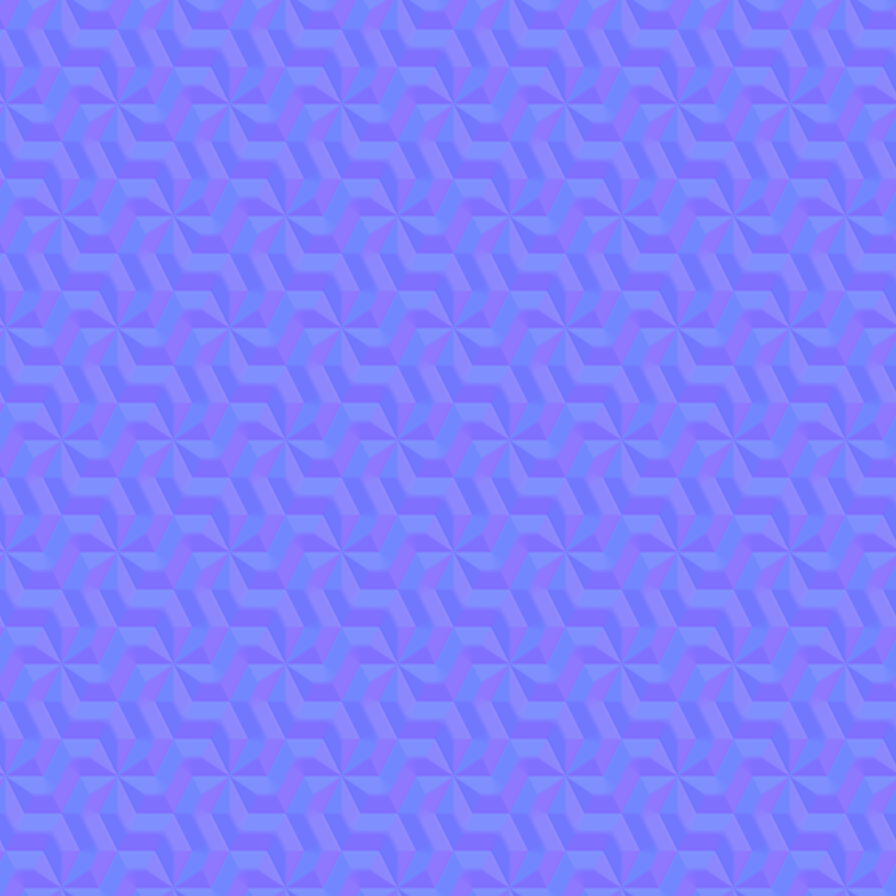
Write a WebGL 2 fragment shader that draws this texture map.

```glsl
#version 300 es
precision highp float;
// Normal map of interlocking bevelled S-shaped tiles meeting in six-pointed stars.
uniform vec2 u_resolution;
out vec4 fragColor;

const float REPEATS = 8.0;                  // stars across, and rows of stars down
const vec2 STAR_PHASE = vec2(0.55, 0.07);   // first star, in repeats
const float SIXTH_TURN = 1.0471976;
const float ROW_HEIGHT = 0.8660254;         // height of a unit triangle
const float STAR_SPACING = 3.0;             // in triangle units
const float TILT = 0.12;                    // sideways lean of a bevel
const float SAMPLE_STEP = 0.035;            // softening of edges and ridges

vec2 rotate(vec2 p, float angle) {
    float c = cos(angle), s = sin(angle);
    return vec2(c * p.x - s * p.y, s * p.x + c * p.y);
}

float segmentDistance(vec2 p, vec2 a, vec2 b) {
    vec2 pa = p - a, ba = b - a;
    return length(pa - ba * clamp(dot(pa, ba) / dot(ba, ba), 0.0, 1.0));
}

// Bent groove from a star to the centre of a neighbouring triangle.
float bentSpoke(vec2 p) {
    vec2 elbow = vec2(1.0, 0.0);
    vec2 tip = vec2(1.5, ROW_HEIGHT);
    return min(segmentDistance(p, vec2(0.0), elbow), segmentDistance(p, elbow, tip));
}

// Offset from the nearest star of the staggered lattice.
vec2 nearestStar(vec2 p) {
    vec2 cell = STAR_SPACING * vec2(1.0, 2.0 * ROW_HEIGHT);
    vec2 a = mod(p + 0.5 * cell, cell) - 0.5 * cell;
    vec2 b = mod(p, cell) - 0.5 * cell;
    return dot(a, a) < dot(b, b) ? a : b;
}

// Distance to the closest groove between tiles.
float grooveDistance(vec2 p) {
    vec2 q = nearestStar(p);
    float angle = dot(q, q) > 0.0 ? atan(q.y, q.x) : 0.0;
    q = rotate(q, -SIXTH_TURN * floor(angle / SIXTH_TURN + 0.5));
    float d = bentSpoke(vec2(STAR_SPACING, 0.0) - q);
    for (int k = -1; k <= 1; k++) {
        d = min(d, bentSpoke(rotate(q, float(k) * SIXTH_TURN)));
    }
    return d;
}

vec2 grooveGradient(vec2 p, float h) {
    vec2 e = vec2(h, 0.0);
    return vec2(grooveDistance(p + e.xy) - grooveDistance(p - e.xy),
                grooveDistance(p + e.yx) - grooveDistance(p - e.yx)) / (2.0 * h);
}

// Bevel steepness: a crisp rim at the groove, rounded off at the ridge.
float bevelSlope(float d) {
    float rim = 1.0 - smoothstep(0.04, 0.09, d);
    float crown = smoothstep(0.35, 0.47, d);
    return (1.0 + 0.3 * rim) * (1.0 - crown);
}

void main() {
    vec2 uv = gl_FragCoord.xy / u_resolution;
    vec2 p = (uv * REPEATS - STAR_PHASE) * STAR_SPACING * vec2(1.0, ROW_HEIGHT);

    // Lean the surface towards its groove
    vec2 lean = -TILT * bevelSlope(grooveDistance(p)) * grooveGradient(p, SAMPLE_STEP);
    vec3 normal = vec3(lean, sqrt(1.0 - dot(lean, lean)));
    fragColor = vec4(0.5 + 0.5 * normal, 1.0);
}
```
